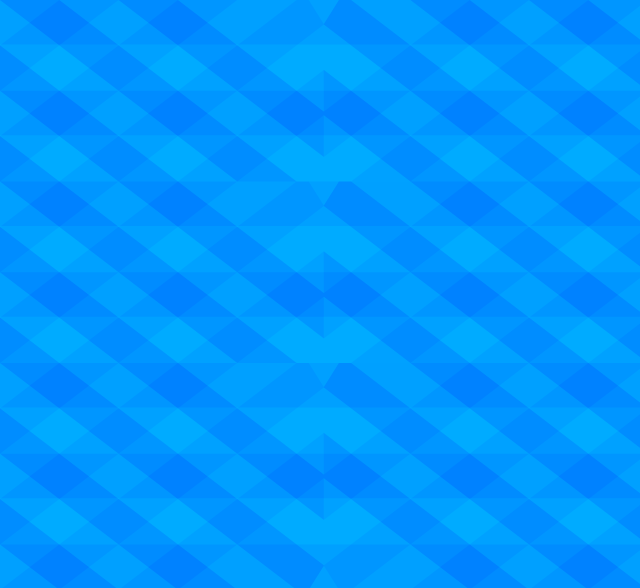
Write a Shadertoy shader that draws this pattern.

```glsl
// Blue argyle of crossed diagonal stripes over bands, mirrored at a broken central seam.
const vec2 CELLS = vec2(10.79, 12.96);  // half diamonds across, bands down
const float SEAM = 0.506;               // seam position across the canvas
const float DARK_DUTY = 0.49;           // dark share of a band pair
const float LAST_BAND = 12.0;
const int SAMPLES = 4;

// Shade removed by each layer
const float BAND_SHADE = 0.042;
const float RISING_SHADE = 0.038;
const float FALLING_SHADE = 0.080;

float isOdd(float index) {
    return mod(index, 2.0);
}

// Depth at which the stripes through a seam diamond stop
float cutDepth(float band) {
    return band < LAST_BAND ? band : band + 1.0;
}

// Stripe climbing toward the seam; every second one starts below its cut
float climbingStripe(float across, float depth) {
    float index = floor(depth + across);
    bool cut = mod(index, 4.0) == 1.0 && depth < cutDepth(index - 5.0);
    return cut ? 0.0 : isOdd(index);
}

// Stripe descending toward the seam; every second one ends at its cut
float descendingStripe(float across, float depth) {
    float index = floor(depth - across);
    bool cut = mod(index, 4.0) == 3.0 && depth > cutDepth(index + 5.0);
    return cut ? 0.0 : isOdd(index);
}

// Small notch at the seam in every fourth band, flipped in the last one
float seamNotch(float seamDistance, float depth) {
    float band = floor(depth);
    float height = fract(depth);
    if (band >= LAST_BAND) height = 1.0 - height;
    return mod(band, 4.0) == 0.0 && seamDistance < 0.48 * (0.53 - height) ? 1.0 : 0.0;
}

vec3 argyle(vec2 uv) {
    float seamDistance = abs(uv.x - SEAM) * CELLS.x;
    float across = SEAM * CELLS.x - seamDistance;
    float depth = (1.0 - uv.y) * CELLS.y;

    // Mirroring swaps which family rises to the right
    float keep = 1.0 - seamNotch(seamDistance, depth);
    vec2 stripes = keep * vec2(climbingStripe(across, depth), descendingStripe(across, depth));
    if (uv.x > SEAM) stripes = stripes.yx;

    float darkBand = 1.0 - step(DARK_DUTY, fract(depth * 0.5));
    float shade = BAND_SHADE * darkBand + dot(stripes, vec2(RISING_SHADE, FALLING_SHADE));
    return vec3(0.0, 0.67 - shade, 1.0);
}

void mainImage(out vec4 fragColor, in vec2 fragCoord) {
    // Average a grid of samples to smooth the edges
    vec3 color = vec3(0.0);
    for (int j = 0; j < SAMPLES; j++) {
        for (int i = 0; i < SAMPLES; i++) {
            vec2 offset = (vec2(i, j) + 0.5) / float(SAMPLES) - 0.5;
            color += argyle((fragCoord + offset) / iResolution.xy);
        }
    }
    fragColor = vec4(color / float(SAMPLES * SAMPLES), 1.0);
}
```
